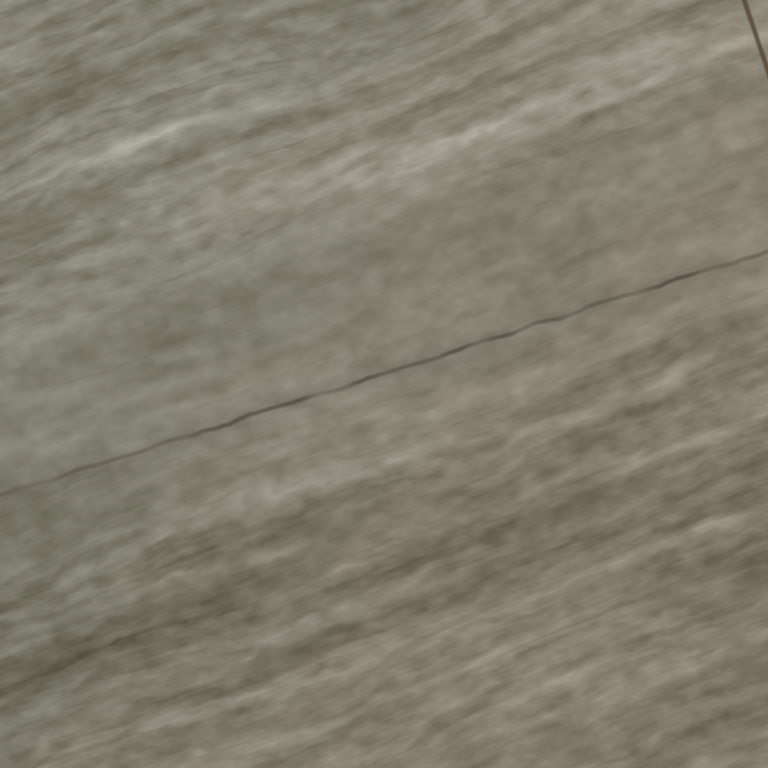
A three.js fragment shader for this texture:

```glsl
// Weathered grey-brown wooden floor seen close up: slanted planks with a ragged
// seam and a staggered end joint. Stretched noise, lit as relief, forms the
// grain; a few broad soft streaks mark the weathered bands.
varying vec2 vUv;

float hash(vec2 p) {
  return fract(sin(dot(p, vec2(127.1, 311.7))) * 43758.5453);
}

float noise(vec2 p) {
  vec2 i = floor(p);
  vec2 f = fract(p);
  f = f * f * (3.0 - 2.0 * f);
  return mix(mix(hash(i), hash(i + vec2(1.0, 0.0)), f.x),
             mix(hash(i + vec2(0.0, 1.0)), hash(i + 1.0), f.x), f.y);
}

float fbm(vec2 p) {
  float sum = 0.0;
  float amp = 0.53;
  for (int i = 0; i < 4; i++) {
    sum += amp * noise(p);
    p = p * 2.03 + vec2(17.3, 9.1);
    amp *= 0.5;
  }
  return sum;
}

// Soft elongated mark around a centre, in board coordinates
float streak(vec2 board, vec2 centre, vec2 size) {
  vec2 d = (board - centre) / size;
  return exp(-dot(d, d));
}

void main() {
  // Board coordinates: x along the planks, y across them from the main seam
  vec2 fromSeam = vUv - vec2(0.0, 0.353);
  vec2 along = vec2(0.952, 0.305);
  vec2 board = vec2(dot(fromSeam, along), dot(fromSeam, vec2(-along.y, along.x)));
  float wobble = 0.009 * (fbm(board * vec2(26.0, 9.0)) - 0.5);
  float row = floor((board.y + wobble) / 0.66);

  // Grain runs slightly steeper than the planks and bends gently
  vec2 grain = board + vec2(row * 7.3 + 20.0, row * 3.7 + 20.0);
  grain.y -= 0.06 * board.x;
  grain.y += 0.035 * (noise(grain * vec2(3.0, 5.0)) - 0.5);
  grain.y += 0.014 * (fbm(grain * vec2(18.0, 26.0)) - 0.5);

  // Upper plank is worn smooth beside the seam, rough further away
  float rough = mix(smoothstep(-0.01, -0.12, board.y),
                    smoothstep(0.15, 0.27, board.y), step(0.0, row));
  rough = mix(0.35, 1.0, rough);

  // Broad bands, raised relief, thin cracks, fibres and cloudy blotches
  float bands = fbm(grain * vec2(1.6, 15.0)) - 0.5;
  vec2 reliefPos = grain * vec2(3.8, 32.0);
  float relief = fbm(reliefPos) - fbm(reliefPos + vec2(0.05, 0.40));
  float crack = 1.0 - smoothstep(0.0, 0.07, abs(fbm(grain * vec2(2.6, 24.0) + 3.0) - 0.5));
  crack *= smoothstep(0.45, 0.75, noise(grain * vec2(6.0, 22.0) + 8.0));
  float fibres = fbm(grain * vec2(34.0, 100.0)) - 0.5;
  float mottle = fbm(board * vec2(42.0, 55.0) + 12.0) - 0.5;
  float cloud = fbm(board * vec2(3.0, 7.0) + 31.0) - 0.5;
  float shade = rough * (0.17 * bands + 0.19 * relief + 0.11 * fibres - 0.045 * crack)
              + 0.11 * mottle + 0.13 * cloud + 0.005;

  // Weathered streaks, broken up by the grain
  vec2 ragged = board + vec2(0.0, 0.03 * bands - 0.075 * (board.x - 0.5));
  float breakup = 0.3 + 1.4 * fbm(grain * vec2(14.0, 70.0));
  float dark = streak(ragged, vec2(0.22, 0.305), vec2(0.24, 0.012))
             + streak(ragged, vec2(0.72, 0.303), vec2(0.16, 0.018))
             + streak(ragged, vec2(0.10, 0.585), vec2(0.16, 0.006))
             + 0.8 * streak(ragged, vec2(0.52, -0.295), vec2(0.45, 0.020))
             + 0.6 * streak(ragged, vec2(0.90, -0.175), vec2(0.25, 0.012));
  float light = streak(ragged, vec2(0.27, 0.395), vec2(0.14, 0.013))
              + streak(ragged, vec2(0.64, 0.240), vec2(0.14, 0.012))
              + streak(ragged, vec2(0.87, -0.235), vec2(0.20, 0.007))
              + 0.7 * streak(ragged, vec2(0.12, -0.400), vec2(0.20, 0.012));
  shade += breakup * (0.085 * light - 0.075 * dark);

  // Greenish grey on the left, warmer brown toward the lower right
  float warmth = smoothstep(0.2, 1.2, vUv.x + 0.7 * (0.5 - vUv.y) + 0.8 * cloud);
  vec3 color = mix(vec3(0.503, 0.493, 0.438), vec3(0.527, 0.488, 0.432), warmth);
  color += shade * vec3(1.0, 1.01, 1.03);
  color += 0.04 * (smoothstep(0.0, 1.0, vUv.y) - 0.45);

  // Long seam: dark ragged line of uneven depth, with a soft worn edge
  float y = board.y + wobble;
  float seamDist = abs(y - 0.66 * floor(y / 0.66 + 0.5));
  float depth = 0.45 + 0.45 * smoothstep(0.1, 0.4, board.x);
  depth *= 0.45 + 0.8 * noise(board * vec2(32.0, 3.0) + 5.0);
  float seam = (1.0 - smoothstep(0.0005, 0.0045, seamDist)) * depth;
  float seamShadow = exp(-seamDist * 90.0) * depth;

  // End joints, shifted from row to row
  float jointPhase = fract((board.x - 1.12 + row * 0.3) / 1.6 + 0.5) - 0.5;
  float jointDist = abs(jointPhase * 1.6 + 0.5 * wobble);
  float joint = 1.0 - smoothstep(0.001, 0.005, jointDist);

  color *= 1.0 - 0.09 * seamShadow;
  color = mix(color, vec3(0.310, 0.290, 0.240), 0.75 * min(seam, 1.0));
  color = mix(color, vec3(0.310, 0.250, 0.180), 0.75 * joint);

  gl_FragColor = vec4(color, 1.0);
}
```
